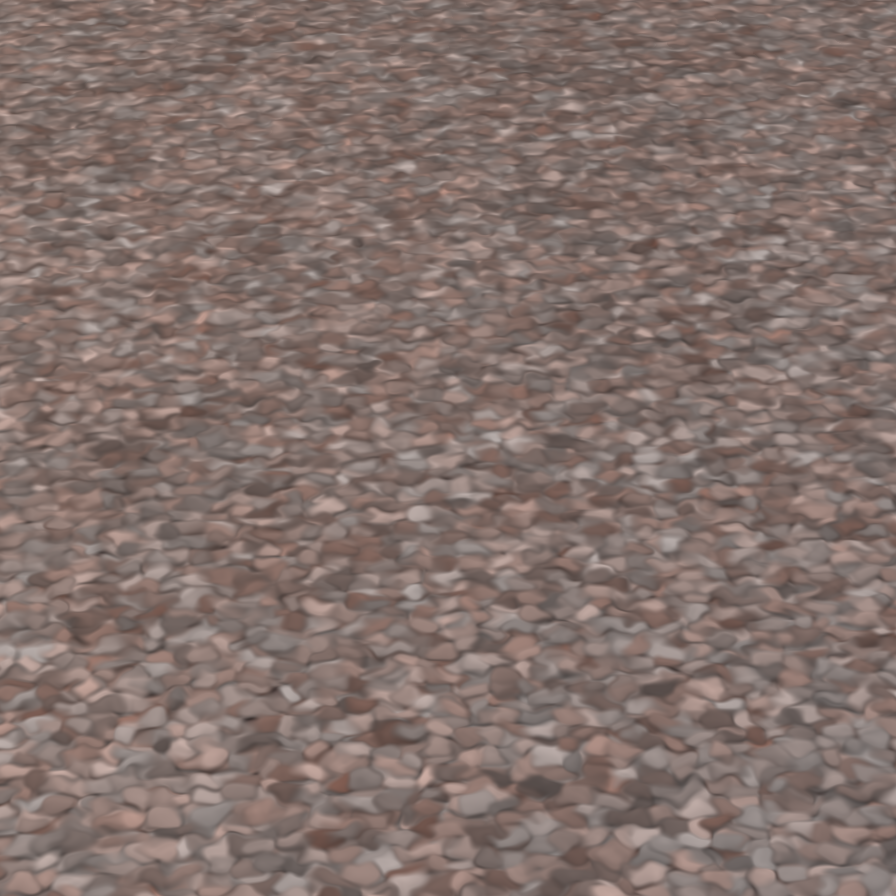
This texture is drawn by a Shadertoy shader. Its source:

```glsl
// Soft-focus bed of small brownish-grey gravel receding toward the top.

const float HORIZON = 2.2;                  // height where the ground would vanish
const vec2 STONE_DENSITY = vec2(55.0, 173.0);
const float BLUR = 0.0036;                  // edge softness in canvas heights
const int LAYERS = 5;
const vec3 GAP_COLOR = vec3(0.33, 0.265, 0.255);
const vec3 WARM_OFFSET = vec3(0.0, 0.073, 0.096);
const vec3 PINK_TINT = vec3(0.032, -0.006, -0.018);

// Sineless hashes
float hash1(vec2 p) {
    vec3 q = fract(p.xyx * 0.1031);
    q += dot(q, q.yzx + 33.33);
    return fract((q.x + q.y) * q.z);
}

vec4 hash4(vec2 p) {
    vec4 q = fract(p.xyxy * vec4(0.1031, 0.1030, 0.0973, 0.1099));
    q += dot(q, q.wzxy + 33.33);
    return fract((q.xxyz + q.yzzw) * q.zywx);
}

float valueNoise(vec2 p) {
    vec2 cell = floor(p), f = fract(p);
    f = f * f * (3.0 - 2.0 * f);
    float low = mix(hash1(cell), hash1(cell + vec2(1, 0)), f.x);
    float high = mix(hash1(cell + vec2(0, 1)), hash1(cell + vec2(1, 1)), f.x);
    return mix(low, high, f.y);
}

mat2 rotation(float angle) {
    float c = cos(angle), s = sin(angle);
    return mat2(c, -s, s, c);
}

// Rounded, slightly boxy outline: 1.0 on the rim, 0.0 at the centre
float stoneRadius(vec2 q) {
    vec2 a = q * q;
    return pow(dot(a * sqrt(a), vec2(1.0)), 1.0 / 3.0);
}

vec3 stoneColor(vec4 rnd) {
    float tone = mix(0.375, 0.745, 0.5 * (rnd.x + rnd.y));
    float hue = rnd.z * 2.0 - 1.0;
    float accent = smoothstep(0.93, 1.0, rnd.w);
    return tone - WARM_OFFSET + PINK_TINT * (hue + accent);
}

// Paint one scattered layer of stones, far ones first
vec3 paintLayer(vec3 color, vec2 p, float seed, float soft) {
    vec2 home = floor(p);
    for (int j = 1; j >= -1; j--) {
        for (int i = -1; i <= 1; i++) {
            vec2 cell = home + vec2(i, j);
            vec4 shape = hash4(cell + seed);
            vec4 tint = hash4(cell + seed + 71.7);
            vec2 center = cell + 0.15 + 0.7 * shape.xy;
            vec2 size = vec2(mix(0.36, 0.74, shape.z), mix(0.28, 0.56, shape.w));
            mat2 turn = rotation((tint.w - 0.5) * 1.5);
            vec2 q = turn * (p - center) / size;
            vec2 below = turn * (p - center + vec2(-0.05, 0.17)) / size;
            float radius = stoneRadius(q);
            float rim = soft / size.y;

            float shadow = 1.0 - smoothstep(0.85 - rim, 1.1 + rim, stoneRadius(below));
            color *= 1.0 - 0.24 * shadow;

            float cover = 1.0 - smoothstep(1.0 - rim, 1.0 + rim, radius);
            float light = 1.02 + 0.06 * clamp(q.y, -1.0, 1.0) - 0.07 * radius * radius;
            color = mix(color, stoneColor(tint) * light, cover);
        }
    }
    return color;
}

void mainImage(out vec4 fragColor, in vec2 fragCoord) {
    vec2 uv = fragCoord / iResolution.y;

    // Perspective ground coordinates, about one stone per unit cell
    float depth = HORIZON - uv.y;
    vec2 ground = vec2(uv.x - 0.5, 1.0) * STONE_DENSITY / depth;
    float soft = BLUR * STONE_DENSITY.y / (depth * depth);

    // Bend outlines so stones become irregular
    vec2 bend = vec2(valueNoise(ground * 1.9 + 11.0), valueNoise(ground * 1.9 + 47.0));
    ground += (bend - 0.5) * 0.45;

    // Coarse stones beneath, finer chips on top
    vec3 color = GAP_COLOR;
    for (int k = 0; k < LAYERS; k++) {
        float level = float(k);
        float scale = mix(0.85, 1.3, level / float(LAYERS - 1));
        vec2 p = rotation(0.06 * (level - 2.0)) * ground * scale + level * 17.37 + 200.0;
        color = paintLayer(color, p, level * 131.0, soft * scale);
    }

    // Faint mottling and broad drifts, cooler toward the lower right
    float mottle = valueNoise(ground * 3.3) - 0.5;
    float drift = valueNoise(uv * 4.5 + 3.0) - 0.5;
    float cool = uv.x - uv.y;
    color *= 1.0 + 0.07 * mottle + 0.05 * drift - 0.025 * cool;
    color += vec3(-0.006, 0.0, 0.005) * cool;

    fragColor = vec4(clamp(color, 0.0, 1.0), 1.0);
}
```
